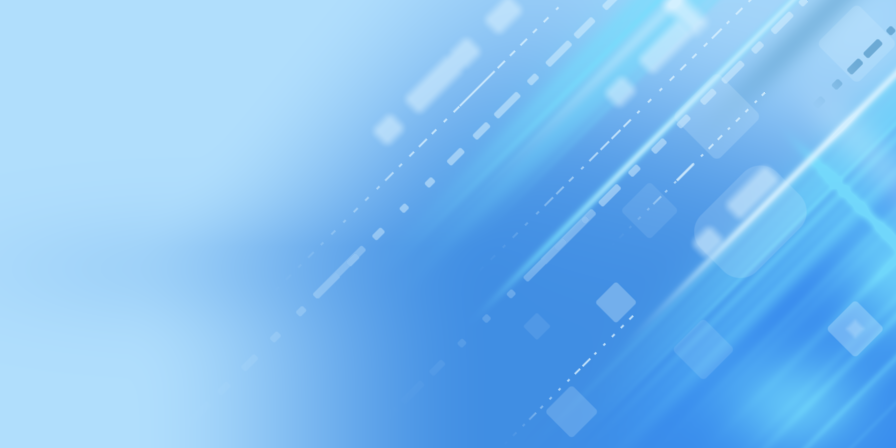
A Shadertoy shader for this background:

```glsl
// Blue abstract backdrop: a soft light-to-deep gradient crossed by diagonal
// light beams, rows of dashes and translucent tiles. Diagonal parts use a
// turned frame: q.x runs along the beams, q.y across them.

const vec3 PALE  = vec3(0.69, 0.87, 0.99);
const vec3 DEEP  = vec3(0.25, 0.555, 0.89);
const vec3 AZURE = vec3(0.20, 0.54, 0.95);
const vec3 CYAN  = vec3(0.46, 0.87, 0.99);
const vec3 FROST = vec3(0.86, 0.95, 1.0);
const vec3 SLATE = vec3(0.36, 0.62, 0.80);

float hash(float n) { return fract(sin(n * 127.1 + 3.7) * 4375.85); }

// Elliptical Gaussian spot
float glow(vec2 p, vec2 center, vec2 radius) {
    vec2 d = (p - center) / radius;
    return exp(-dot(d, d));
}

// Line of light at q.y = across, fading in from start to full
float beam(vec2 q, float across, float width, float start, float full) {
    float d = (q.y - across) / width;
    return exp(-d * d) * smoothstep(start, full, q.x);
}

// Random fine beams spread around a centre line
float bundle(vec2 q, float center, float spread, float start, float seed) {
    float sum = 0.0;
    for (int i = 0; i < 9; i++) {
        float k = seed + float(i);
        float across = center + spread * (float(i) / 4.0 - 1.0 + 0.2 * hash(k));
        float width = mix(0.006, 0.026, hash(k + 20.0));
        float from = start + 0.4 * hash(k + 40.0);
        sum += beam(q, across, width, from, from + 1.0) * mix(0.2, 0.6, hash(k + 60.0));
    }
    return min(sum, 1.0);
}

// Rounded box coverage with edge softness
float box(vec2 d, vec2 halfSize, float corner, float soft) {
    d = abs(d) - halfSize + corner;
    float dist = length(max(d, 0.0)) + min(max(d.x, d.y), 0.0) - corner;
    return 1.0 - smoothstep(-soft, soft, dist);
}

float tile(vec2 q, float along, float across, float size, float soft) {
    return box(q - vec2(along, across), vec2(size), 0.2 * size, soft);
}

float bar(vec2 q, float along, float across, float halfLength, float thick, float soft) {
    return box(q - vec2(along, across), vec2(halfLength, thick), 0.6 * thick, soft);
}

// Row of dashes with random lengths between q.x = start and end
float dashRow(vec2 q, float across, float thick, float pitch, float start, float end, float soft) {
    float cell = floor(q.x / pitch);
    float h = hash(cell + across * 31.0);
    float halfLength = max(thick, pitch * mix(0.1, 0.46, h * h));
    float fade = smoothstep(start, mix(start, end, 0.6), q.x) * step(q.x, end);
    return bar(q, (cell + 0.5) * pitch, across, halfLength, thick, soft) * fade;
}

// Wide blurred dash
float softDash(vec2 q, float along, float across, float halfLength) {
    return bar(q, along, across, halfLength, 0.034, 0.018);
}

vec3 backdrop(vec2 p) {
    float depth = smoothstep(0.28, 1.12, p.x - 0.8 * max(p.y - 0.45, 0.0));
    depth += 0.16 * glow(p, vec2(0.42, 0.4), vec2(0.42, 0.13));
    depth *= 1.0 - 0.85 * glow(p, vec2(1.55, 1.05), vec2(0.6, 0.36));
    depth *= 1.0 - 0.8 * glow(p, vec2(1.95, 0.95), vec2(0.36, 0.34));
    return mix(PALE, DEEP, clamp(depth, 0.0, 1.0));
}

vec3 addBeams(vec3 col, vec2 p, vec2 q) {
    col = mix(col, AZURE, 0.65 * smoothstep(1.1, 1.4, q.y) * smoothstep(1.0, 1.7, q.x));
    col = mix(col, SLATE, 0.5 * beam(q, 0.87, 0.05, 2.1, 2.7));
    // Cyan pools, bundles and a crossing beam
    float cyan = 0.65 * glow(p, vec2(1.77, 0.1), vec2(0.15, 0.11));
    cyan += 0.75 * glow(p, vec2(2.0, 0.4), vec2(0.12, 0.14));
    cyan += 0.3 * beam(q, 0.46, 0.11, 1.2, 2.3);
    cyan += 0.55 * bundle(q, 0.5, 0.09, 1.1, 2.0);
    cyan += 0.65 * beam(q, 0.771, 0.014, 1.3, 1.75);
    cyan += 0.45 * beam(q, 1.24, 0.1, 1.3, 2.6);
    cyan += 0.6 * bundle(q, 1.27, 0.12, 1.0, 11.0);
    cyan += 0.5 * bundle(q, 1.62, 0.26, 1.1, 33.0);
    cyan += 0.6 * beam(q.yx, 2.458, 0.018, 1.0, 1.27);
    col = mix(col, CYAN, min(cyan, 0.9));
    // White cores and crossing bands
    float white = 0.35 * beam(q, 0.51, 0.02, 1.6, 2.4);
    white += 0.6 * beam(q, 0.771, 0.01, 1.65, 2.1);
    white += 0.8 * beam(q, 1.165, 0.013, 1.6, 2.3);
    white += 0.25 * beam(q.yx, 2.6, 0.07, 0.9, 1.2);
    white += 0.7 * bar(q.yx, 0.56, 2.5, 0.07, 0.03, 0.025);
    return mix(col, FROST, min(white, 0.9));
}

vec3 addTiles(vec3 col, vec2 q, float soft) {
    float a = 0.32 * tile(q, 1.7, 1.05, 0.047, soft) + 0.1 * tile(q, 1.47, 0.927, 0.031, soft);
    a += 0.11 * tile(q, 1.98, 0.92, 0.065, soft) + 0.2 * tile(q, 2.34, 0.86, 0.1, soft);
    a += 0.13 * tile(q, 1.79, 1.35, 0.07, soft) + 0.2 * tile(q, 1.357, 1.195, 0.06, soft);
    a += 0.3 * tile(q, 2.175, 1.643, 0.065, soft) + 0.2 * tile(q, 2.175, 1.643, 0.02, 0.01);
    a += 0.2 * tile(q, 2.815, 1.01, 0.09, soft) + 0.17 * bar(q, 2.18, 1.17, 0.17, 0.125, soft);
    return mix(col, FROST, a);
}

vec3 addDashes(vec3 col, vec2 q, float soft) {
    float medium = dashRow(q, 0.367, 0.011, 0.115, 0.4, 2.4, soft);
    medium += dashRow(q, 0.797, 0.011, 0.11, 0.9, 2.8, soft);
    medium = max(medium, 0.6 * bar(q, 1.15, 0.365, 0.11, 0.011, soft));
    medium = max(medium, 0.7 * bar(q, 1.74, 0.797, 0.115, 0.012, soft));
    float fine = dashRow(q, 0.263, 0.003, 0.05, 0.9, 2.27, soft);
    fine += dashRow(q, 0.675, 0.003, 0.05, 1.4, 2.7, soft);
    fine += dashRow(q, 0.914, 0.003, 0.04, 1.8, 2.5, soft);
    fine += dashRow(q, 1.118, 0.003, 0.04, 1.1, 1.73, soft);
    fine = max(fine, bar(q, 1.85, 0.263, 0.06, 0.003, soft));
    fine = max(fine, bar(q, 2.145, 0.914, 0.037, 0.004, soft));
    float wide = softDash(q, 1.578, 0.157, 0.04) + softDash(q, 1.78, 0.157, 0.1);
    wide += softDash(q, 1.92, 0.157, 0.04) + softDash(q, 2.09, 0.158, 0.055);
    wide += softDash(q, 2.18, 0.59, 0.04) + softDash(q, 2.38, 0.59, 0.09);
    wide += softDash(q, 2.04, 1.12, 0.04) + softDash(q, 2.25, 1.11, 0.09);
    col = mix(col, SLATE, 0.8 * dashRow(q, 1.057, 0.012, 0.08, 2.55, 2.96, soft));
    return mix(col, FROST, min(0.5 * medium + 0.8 * fine + 0.55 * wide, 1.0));
}

void mainImage(out vec4 fragColor, in vec2 fragCoord) {
    vec2 p = fragCoord / iResolution.xy * vec2(2.0, 1.0);
    vec2 q = vec2(p.x + p.y, p.x - p.y);
    float soft = 1.4 / iResolution.y;
    vec3 col = addTiles(addBeams(backdrop(p), p, q), q, soft);
    fragColor = vec4(addDashes(col, q, soft), 1.0);
}
```
